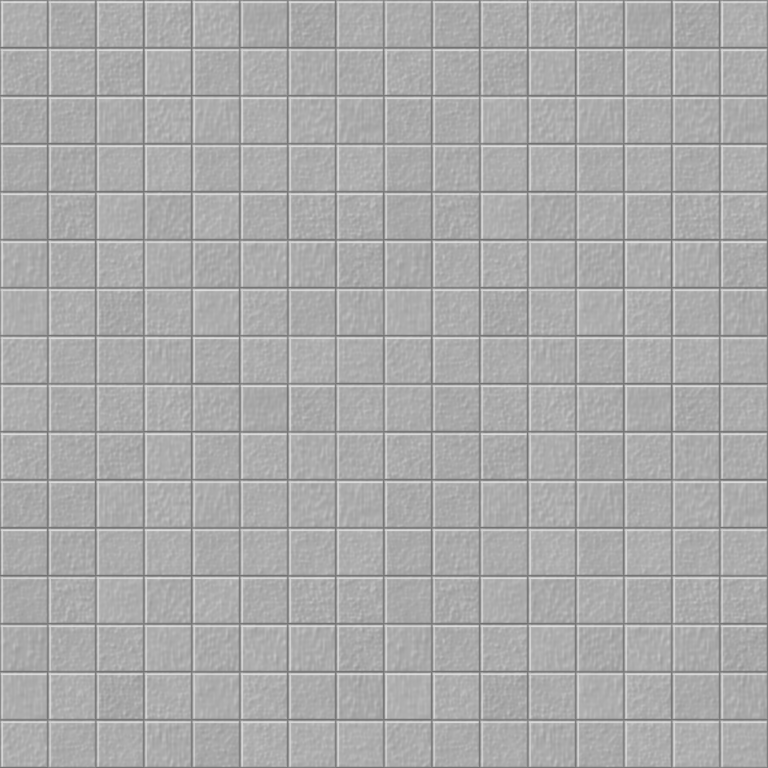
Write a Shadertoy shader that draws this texture.

```glsl
#define TILES 16.0
#define PATTERN 8.0
#define BASE_GREY 0.669
#define LIGHT_GREY 0.89
#define DARK_GREY 0.44
#define TONE_SPREAD 0.034
#define RELIEF 0.058
#define GRAIN 14.0
#define RIM_POS 0.045
#define RIM_WIDTH 0.013
#define GROOVE_POS -0.005
#define GROOVE_WIDTH 0.0145

vec3 hash3(vec2 p) {
    vec3 q = fract(vec3(p.xyx) * vec3(0.1031, 0.1030, 0.0973));
    q += dot(q, q.yxz + 33.33);
    return fract((q.xxy + q.yzz) * q.zyx);
}

// Cellular bumps: one soft blob of random height per cell
float bumps(vec2 p, vec2 seed) {
    vec2 cell = floor(p);
    float height = 0.0;
    for (int y = -1; y <= 1; y++)
    for (int x = -1; x <= 1; x++) {
        vec2 c = cell + vec2(x, y);
        vec3 r = hash3(c + seed);
        vec2 d = p - c - 0.15 - 0.7 * r.xy;
        height += r.z * exp(-5.0 * dot(d, d));
    }
    return height;
}

// Slope of the bumps towards a light at the upper left
float emboss(vec2 p, vec2 seed) {
    vec2 toLight = vec2(-0.28, 0.22);
    return bumps(p - toLight, seed) - bumps(p + toLight, seed);
}

// Soft line whose strength fades as the pixel outgrows its width
vec2 softLine(vec2 d, float width, float pixel) {
    float spread = length(vec2(width, 0.3 * pixel));
    vec2 t = d / spread;
    return exp(-0.5 * t * t) * width / spread;
}

void mainImage(out vec4 fragColor, in vec2 fragCoord) {
    vec2 p = fragCoord / iResolution.xy * TILES;
    float pixel = TILES / min(iResolution.x, iResolution.y);
    vec2 local = fract(p);

    // A block of tiles recurs; only slight tone changes differ between blocks
    vec2 tile = mod(floor(p), TILES);
    vec2 blockTile = mod(tile, PATTERN);
    vec3 rnd = hash3(blockTile + 7.0);
    vec3 wear = hash3(tile + 91.0);
    vec2 seed = 40.0 + blockTile * 43.0;

    // Tile tone with a faint cloudy mottle
    float grey = BASE_GREY + TONE_SPREAD * (0.7 * rnd.x + 0.3 * wear.x - 0.5);
    vec2 wave = local * 5.0 + 6.2832 * rnd.yz;
    grey += 0.009 * sin(wave.x + 1.3 * sin(wave.y)) * sin(wave.y + local.x * 2.0);

    // Rough surface, with vertical streaks among the bumps on some tiles
    float streak = smoothstep(0.4, 0.9, rnd.y);
    vec2 grain = GRAIN * vec2(1.0, mix(0.9, 0.3, streak));
    float slope = 0.65 * emboss(local * grain, seed)
                + 0.65 * emboss(local * GRAIN * 0.65 + 3.7, seed + 19.0);
    slope += 0.5 * max(slope, 0.0);
    grey += RELIEF * mix(0.7, 1.1, rnd.z) * slope;

    // Signed distance past the left and top tile edges
    vec2 edge = fract(vec2(local.x, 1.0 - local.y) + 0.5) - 0.5;

    // Lit rim inside the edge, dark groove along it
    vec2 rim = softLine(edge - RIM_POS, RIM_WIDTH, pixel);
    rim *= vec2(0.85, 1.0) * mix(vec2(0.85), vec2(1.1), wear.xy);
    grey = mix(grey, LIGHT_GREY, clamp(max(rim.x, rim.y), 0.0, 1.0));
    vec2 groove = softLine(edge - GROOVE_POS, GROOVE_WIDTH, pixel);
    groove *= vec2(0.92, 1.0) * mix(vec2(0.8), vec2(1.15), wear.yz);
    grey = mix(grey, DARK_GREY, clamp(max(groove.x, groove.y), 0.0, 1.0));

    fragColor = vec4(vec3(clamp(grey, 0.0, 1.0)), 1.0);
}
```
